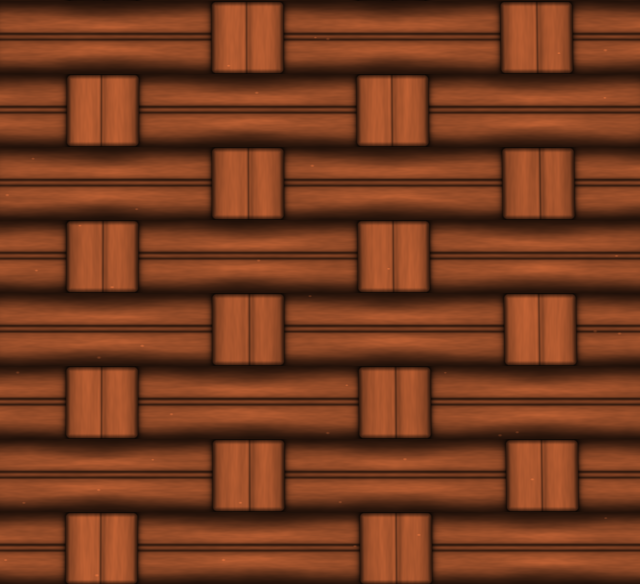
A Shadertoy shader for this texture:

```glsl
// Woven brown wicker: grooved horizontal bands passing under short vertical straps.

const float ROWS = 8.0;                      // bands down the canvas; one row is the unit
const vec3 WICKER_TINT = vec3(1.0, 0.508, 0.272);
const vec2 STRAP_HALF = vec2(0.492, 0.487);  // half size of a visible strap
const float STRAP_RADIUS = 0.06;

float hash(vec2 p) {
    vec3 q = fract(vec3(p.xyx) * 0.1031);
    q += dot(q, q.yzx + 33.33);
    return fract((q.x + q.y) * q.z);
}

vec2 gradientAt(vec2 cell) {
    float angle = 6.28319 * hash(cell);
    return vec2(cos(angle), sin(angle));
}

float gradientNoise(vec2 p) {
    vec2 i = floor(p), f = fract(p);
    vec2 w = f * f * f * (f * (f * 6.0 - 15.0) + 10.0);
    vec2 e = vec2(0.0, 1.0);
    float low = mix(dot(gradientAt(i), f), dot(gradientAt(i + e.yx), f - e.yx), w.x);
    float high = mix(dot(gradientAt(i + e), f - e), dot(gradientAt(i + 1.0), f - 1.0), w.x);
    return mix(low, high, w.y);
}

float bell(float x, float width) {
    float t = x / width;
    return exp(-t * t);
}

float roundedBox(vec2 p, vec2 halfSize, float radius) {
    vec2 q = abs(p) - halfSize + radius;
    return length(max(q, 0.0)) + min(max(q.x, q.y), 0.0) - radius;
}

// Twin-ridged band; v runs from its top edge to its bottom edge.
float bandLight(float v, float fromCentre, vec2 p, float seed) {
    float swell = bell(fromCentre, 0.62);
    float wobble = 0.025 * gradientNoise(vec2(p.x * 1.7, seed * 40.0));
    float upper = smoothstep(-0.03, 0.25 + 0.11 * swell, v + wobble);
    float lower = smoothstep(-0.03, 0.24 + 0.10 * swell, 1.0 - v + wobble);
    float light = mix(0.12, 0.55, upper * lower);

    // Highlights brighten where the band rises over a hidden strap
    float shine = 0.05 + 0.10 * swell;
    light += shine * (bell(v - 0.335, 0.09) + bell(v - 0.67, 0.10));

    // Central seam: two dark lines around a thin raised rib
    light *= 1.0 - 0.28 * bell(v - 0.485, 0.075);
    light *= 1.0 - 0.55 * bell(v - 0.448, 0.019);
    light *= 1.0 - 0.50 * bell(v - 0.528, 0.018);
    light += 0.08 * bell(v - 0.487, 0.016);

    float streaks = gradientNoise(vec2(p.x * 1.4, p.y * 15.0));
    float grain = gradientNoise(vec2(p.x * 6.0, p.y * 32.0));
    return light * (0.99 + 0.11 * streaks + 0.07 * grain);
}

// Flat strap with a fine off-centre crease.
float strapLight(float across, float depth, vec2 p, float seed) {
    float crease = across + 0.05 * (seed - 0.5);
    float light = 0.61 + 0.08 * bell(abs(across) - 0.20, 0.13);
    light *= 1.0 - 0.22 * smoothstep(0.32, 0.49, abs(across));
    light *= 1.0 - 0.38 * bell(crease, 0.016);
    light *= 1.0 - 0.16 * bell(crease - 0.045, 0.03);
    light += 0.05 * bell(crease + 0.04, 0.018);

    float streaks = gradientNoise(vec2(p.x * 13.0, p.y * 0.9 + seed * 20.0));
    float grain = gradientNoise(vec2(p.x * 30.0, p.y * 5.0));
    light *= 1.0 + 0.10 * streaks + 0.05 * grain;
    return light * mix(0.45, 1.0, smoothstep(0.0, 0.07, depth));
}

// Sparse pale flecks of dust.
float dustFlecks(vec2 p, float pixel) {
    vec2 grid = p * 5.0;
    vec2 cell = floor(grid);
    vec2 spot = 0.2 + 0.6 * vec2(hash(cell + 17.0), hash(cell + 53.0));
    float size = 0.05 + 0.05 * hash(cell + 91.0);
    float reach = length((fract(grid) - spot) * vec2(0.8, 1.2));
    float present = step(0.965, hash(cell + 7.0));
    return present * (1.0 - smoothstep(0.0, size + pixel * 5.0, reach));
}

void mainImage(out vec4 fragColor, in vec2 fragCoord) {
    float pixel = ROWS / iResolution.y;
    vec2 p = vec2(fragCoord.x, iResolution.y - fragCoord.y) * pixel;
    p.y -= 0.015;

    // Columns spread slightly toward the bottom
    float fall = p.y / ROWS;
    float pitch = 1.977 + 0.042 * fall;
    float column = (p.x - 1.413 + 0.023 * fall) / pitch;

    // Visible straps alternate columns from row to row
    float row = floor(p.y);
    float v = fract(p.y);
    float parity = mod(row + 1.0, 2.0);
    float strap = 2.0 * floor((column - parity) * 0.5 + 0.5) + parity;
    float across = (column - strap) * pitch;
    float seed = hash(vec2(strap, row) + 11.0);

    float edge = roundedBox(vec2(across, v - 0.5), STRAP_HALF, STRAP_RADIUS);
    float band = bandLight(v, pitch - abs(across), p, hash(vec2(row, 3.0)));
    band *= 1.0 - 0.78 * exp(-max(edge, 0.0) / 0.035);
    float top = strapLight(across, -edge, p, seed) * (0.96 + 0.08 * seed);

    float soft = max(pixel, 0.012);
    float light = mix(top, band, smoothstep(-soft, soft, edge));
    light += 0.16 * dustFlecks(p, pixel);
    fragColor = vec4(clamp(light * WICKER_TINT, 0.0, 1.0), 1.0);
}
```
